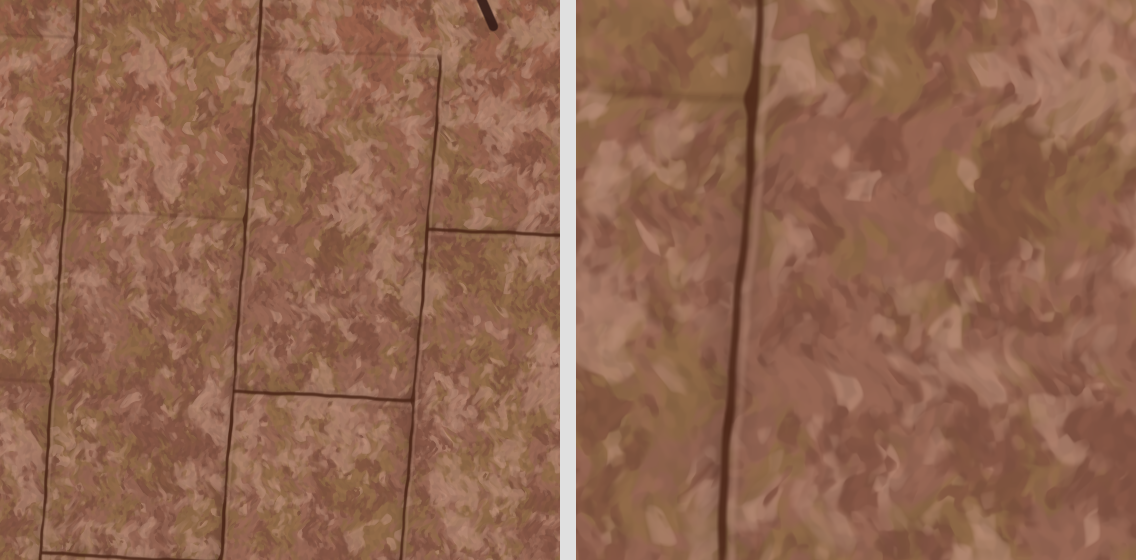
Left, the full canvas; right, a detail of the centre.
A WebGL 2 fragment shader for this texture:

```glsl
#version 300 es
precision highp float;
// Weathered clay paving: leaning columns of long bricks in half bond, with mottled stains.

uniform vec2 u_resolution;
out vec4 fragColor;

const vec3 OLIVE = vec3(0.55, 0.40, 0.27);
const vec3 CLAY = vec3(0.57, 0.385, 0.315);
const vec3 RED_CLAY = vec3(0.58, 0.365, 0.28);
const vec3 UMBER = vec3(0.47, 0.29, 0.23);
const vec3 PALE_ROSE = vec3(0.70, 0.53, 0.45);
const vec3 GROOVE = vec3(0.30, 0.15, 0.09);
const vec3 SLOT = vec3(0.21, 0.11, 0.09);
const float BRICK_LENGTH = 0.615;

float hash(vec2 p) {
  vec3 q = fract(vec3(p.xyx) * 0.1031);
  q += dot(q, q.yzx + 33.33);
  return fract((q.x + q.y) * q.z);
}

// Soft cellular noise: cell values blended by distance to jittered centres.
float blotches(vec2 p) {
  vec2 cell = floor(p), f = p - cell;
  float total = 0.0, weights = 0.0;
  for (int j = -1; j <= 1; j++) {
    for (int i = -1; i <= 1; i++) {
      vec2 o = vec2(i, j), id = cell + o;
      vec2 d = o + 0.15 + 0.7 * vec2(hash(id), hash(id + 57.0)) - f;
      float w = exp(-7.0 * dot(d, d));
      total += w * hash(id + 113.0);
      weights += w;
    }
  }
  return total / weights;
}

float layeredBlotches(vec2 p, float roughness) {
  float total = 0.0, amplitude = 1.0, weights = 0.0;
  for (int i = 0; i < 4; i++) {
    total += amplitude * blotches(p);
    weights += amplitude;
    amplitude *= roughness;
    p = mat2(1.8, 0.9, -0.9, 1.8) * p + 19.7;
  }
  return total / weights;
}

float wobble(float t, float seed) {
  return sin(t * 23.0 + seed * 2.1) + 0.6 * sin(t * 61.0 + seed * 4.7)
       + 0.4 * sin(t * 139.0 + seed);
}

float band(float d, float halfWidth, float blur) {
  return 1.0 - smoothstep(halfWidth - blur, halfWidth + blur, abs(d));
}

float capsule(vec2 p, vec2 a, vec2 b, float radius) {
  vec2 ab = b - a;
  return length(p - a - ab * clamp(dot(p - a, ab) / dot(ab, ab), 0.0, 1.0)) - radius;
}

// Mottled surface: broad hue drift, patches and small pale flecks.
vec3 claySurface(vec2 p, vec2 brick) {
  vec2 q = p + 0.006 * vec2(wobble(p.y, 1.0), wobble(p.x, 3.0));
  float hue = layeredBlotches(q * vec2(13.0, 10.0) + 4.0, 0.85);
  float tone = layeredBlotches(q * vec2(22.0, 17.0) + 31.0, 0.85);
  float patches = layeredBlotches(q * vec2(15.0, 12.0) + 71.0, 0.8);
  float fleck = blotches(q * vec2(62.0, 52.0) + 11.0);
  float grain = blotches(q * vec2(150.0, 110.0));
  vec3 warm = mix(CLAY, RED_CLAY, smoothstep(0.45, 1.05, p.y));
  vec3 c = mix(OLIVE, warm, smoothstep(0.40, 0.59, hue + 0.05 * (hash(brick) - 0.5)));
  c = mix(c, UMBER, 0.65 * smoothstep(0.53, 0.36, tone));
  c = mix(c, PALE_ROSE, 0.65 * smoothstep(0.50, 0.68, patches));
  c = mix(c, PALE_ROSE, 0.65 * smoothstep(0.70, 0.92, fleck) * smoothstep(0.38, 0.58, tone));
  return c * (1.0 + 0.10 * (grain - 0.5) + 0.04 * (hash(brick + 7.0) - 0.5));
}

void main() {
  vec2 p = gl_FragCoord.xy / u_resolution;
  float blur = max(0.0016, 0.8 / min(u_resolution.x, u_resolution.y));

  // Columns lean right and spread slightly toward the top.
  float pitch = mix(0.322, 0.328, p.y);
  float across = (p.x - 0.072 - 0.068 * p.y) / pitch + 1.0;
  float column = floor(across), seam = round(across);
  float seamX = (across - seam) * pitch + 0.0009 * wobble(p.y, seam);

  // Alternate columns are shifted by half a brick.
  float shift = 0.016 + 0.5 * BRICK_LENGTH * mod(column + 1.0, 2.0);
  float along = (p.y + 0.052 * p.x - shift) / BRICK_LENGTH;
  float row = round(along);
  float jointY = (along - row) * BRICK_LENGTH + 0.0009 * wobble(p.x, row + column);
  vec3 color = claySurface(p, vec2(column, floor(along)));

  // Some joints are open, others almost worn away.
  float open = mix(0.16, 0.85, step(0.75, column - 1.5 * row));
  float seamOpen = 1.0 - step(2.5, seam) * smoothstep(0.89, 0.91, p.y);
  float wear = blotches(vec2(p.y * 18.0, seam * 5.0));
  float chip = 0.004 * exp(-pow(jointY / 0.009, 2.0)) * step(seamX, 0.0);
  float seamWidth = 0.0015 + 0.0016 * wear + chip;

  // Soft shade beside each groove and a lit rim on its far side.
  color *= 1.0 - 0.16 * seamOpen * exp(-abs(seamX) / 0.009);
  color *= 1.0 - 0.16 * open * exp(-abs(jointY) / 0.009);
  color = mix(color, PALE_ROSE, 0.38 * seamOpen * band(seamX - 0.006, 0.002, 0.002));
  color = mix(color, PALE_ROSE, 0.30 * open * band(jointY + 0.008, 0.003, 0.003));
  color = mix(color, GROOVE, open * band(jointY, 0.0028, blur * 1.4));
  color = mix(color, GROOVE, seamOpen * (0.72 + 0.28 * wear) * band(seamX, seamWidth, blur));

  // Short dark slot at the upper edge.
  float slot = capsule(p, vec2(0.856, 1.01), vec2(0.881, 0.953), 0.008);
  color = mix(color, SLOT, 0.92 * (1.0 - smoothstep(-blur, blur * 1.5, slot)));
  fragColor = vec4(color, 1.0);
}
```
